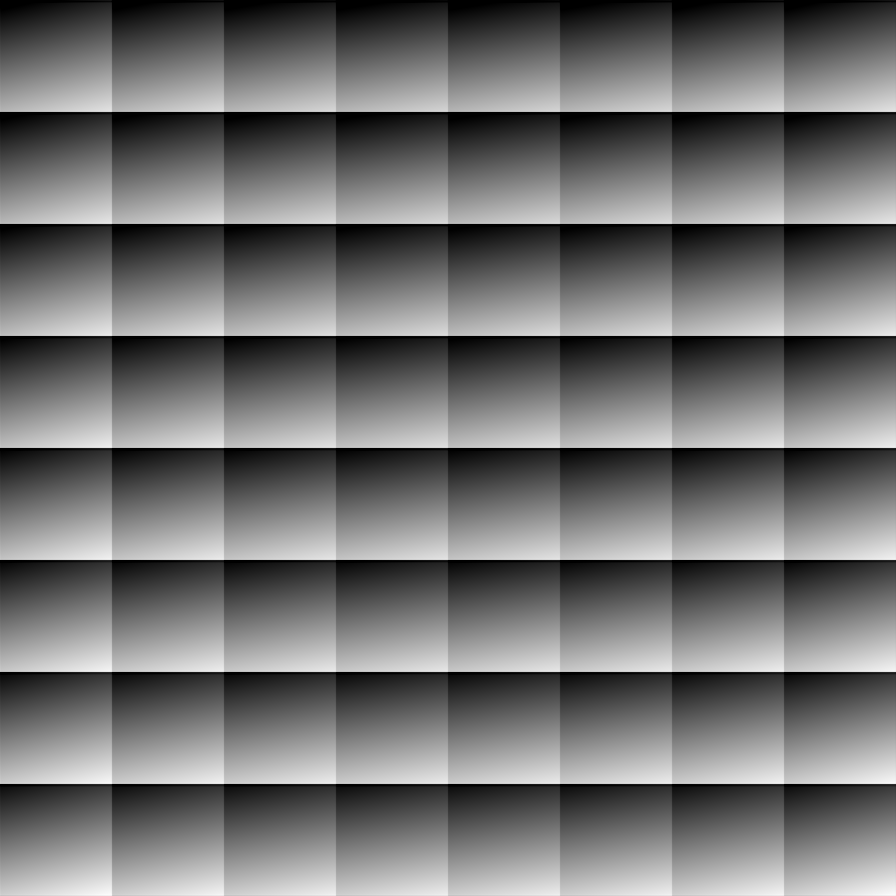
Write a three.js fragment shader that draws this pattern.

```glsl
// Grid of square tiles, each shaded from black at its top to near white at its
// bottom, a little lighter to the right. A softened staircase makes the repeats;
// rows brighten slowly downward and outer columns tilt a little more.

varying vec2 vUv;

const float TILES = 8.0;            // repeats across and down
const float EDGE_SOFTNESS = 0.007;  // half width of a tile edge, in tiles
const float BASE = -0.075;          // shade at the top left of the first tile
const float FALL = 0.80;            // gain from top to bottom of a tile
const float TILT = 0.13;            // gain from left to right of a tile
const float OUTER_TILT = 0.06;      // extra tilt in the outermost columns
const float ROW_GAIN = 0.10;        // gain from the first row to the last
const float SEAM_START = 0.010;     // dark seam under each row edge, in tiles
const float SEAM_END = 0.030;
const float SEAM_DEPTH = 0.10;
const float LIP_WIDTH = 0.020;      // light lip above each row edge, in tiles
const float LIP_GAIN = 0.03;
const vec3 DARK = vec3(0.0);
const vec3 LIGHT = vec3(0.98);

// Floor with a smooth rise around every whole number.
float softFloor(float t) {
  float nearest = floor(t + 0.5);
  return nearest - 1.0 + smoothstep(-EDGE_SOFTNESS, EDGE_SOFTNESS, t - nearest);
}

void main() {
  // Tile index and place within the tile, counted from the upper left.
  vec2 grid = vec2(vUv.x, 1.0 - vUv.y) * TILES;
  vec2 tile = vec2(softFloor(grid.x), softFloor(grid.y));
  vec2 local = grid - tile;

  // Slanted ramp, varied by row and column.
  vec2 place = tile / (TILES - 1.0);
  float outer = 2.0 * place.x - 1.0;
  float tilt = TILT + OUTER_TILT * outer * outer;
  float shade = BASE + FALL * local.y + tilt * local.x + ROW_GAIN * place.y;

  // Thin dark seam and light lip at the row edges.
  float below = fract(grid.y);
  shade -= SEAM_DEPTH * (1.0 - smoothstep(SEAM_START, SEAM_END, below));
  shade += LIP_GAIN * smoothstep(1.0 - LIP_WIDTH, 1.0, below);

  gl_FragColor = vec4(mix(DARK, LIGHT, clamp(shade, 0.0, 1.0)), 1.0);
}
```
